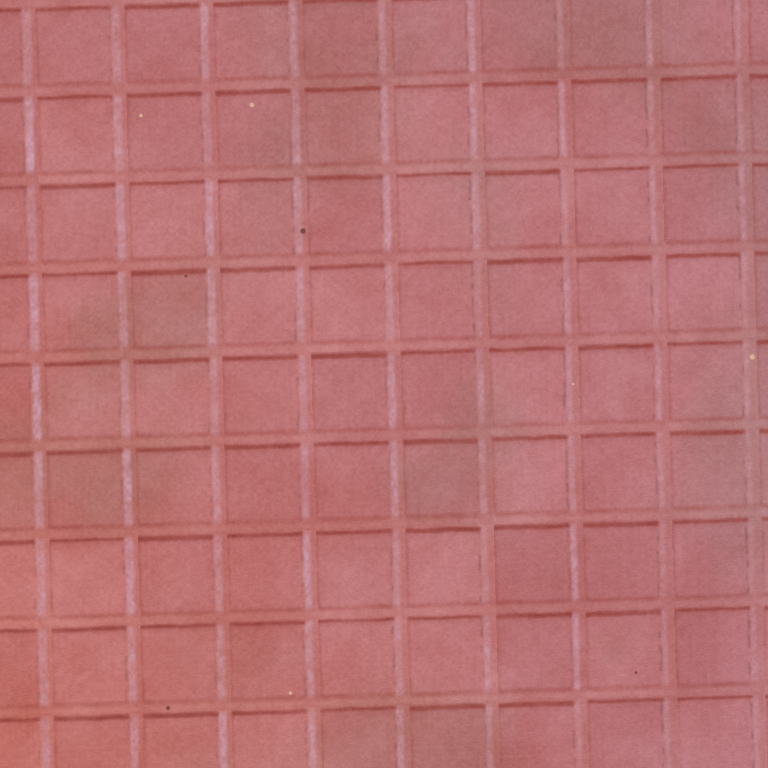
Write a three.js fragment shader that draws this texture.

```glsl
#define COLUMNS 8.62
#define ROWS 8.66
#define GRID_SHIFT vec2(0.045, 0.125)
#define GRID_SKEW vec2(0.026, 0.031)
#define TILE_SIZE vec2(0.83, 0.88)
#define EDGE_WOBBLE 0.014
#define GRAIN 0.060
#define SPECKS 9
#define TILE_COLOR vec3(0.724, 0.455, 0.460)
#define GROOVE_COLOR vec3(0.722, 0.452, 0.446)
#define SHADOW_COLOR vec3(0.590, 0.275, 0.255)
#define SHEEN_COLOR vec3(0.785, 0.590, 0.645)

varying vec2 vUv;

float hash(vec2 p) {
  return fract(sin(dot(p, vec2(127.1, 311.7))) * 43758.5453);
}

float noise(vec2 p) {
  vec2 i = floor(p);
  vec2 f = fract(p);
  f = f * f * (3.0 - 2.0 * f);
  return mix(mix(hash(i), hash(i + vec2(1.0, 0.0)), f.x),
             mix(hash(i + vec2(0.0, 1.0)), hash(i + 1.0), f.x), f.y);
}

float fbm(vec2 p) {
  float sum = 0.0;
  float gain = 0.5;
  for (int i = 0; i < 4; i++) {
    sum += gain * noise(p);
    p = p * 2.03 + 17.3;
    gain *= 0.5;
  }
  return sum / 0.9375;
}

// Soft strip between two limits
float band(float x, float low, float high, float soft) {
  return smoothstep(low - soft, low + soft, x)
       * (1.0 - smoothstep(high - soft, high + soft, x));
}

void main() {
  // Slightly skewed grid, rows counted downward
  vec2 page = vec2(vUv.x, 1.0 - vUv.y);
  vec2 grid = page - GRID_SHIFT + GRID_SKEW * vec2(-page.y, page.x);
  grid *= vec2(COLUMNS, ROWS);
  vec2 id = floor(grid);
  vec2 wobble = vec2(noise(grid * 6.0 + 3.0), noise(grid * 6.0 + 41.0)) - 0.5;
  vec2 cell = fract(grid) + wobble * EDGE_WOBBLE;
  float tone = hash(id + 5.0);
  float wear = noise(grid * vec2(4.0, 9.0) + 60.0);
  float fine = fbm(grid * 24.0);

  // Broad stains: warm lower left, mauve right, dull patches
  float warm = (1.0 - page.x) * (0.35 + 0.65 * page.y);
  float stain = smoothstep(0.46, 0.80, fbm(page * 5.0 + 8.0));
  float patches = fbm(page * 9.0 + 31.0) - 0.5;
  vec3 tint = mix(vec3(-0.002, 0.004, 0.022), vec3(0.036, -0.010, -0.040), warm);
  tint += vec3(-0.045, -0.006, -0.020) * stain;
  tint += patches * vec3(0.040, 0.070, 0.085);
  tint += (tone - 0.5) * vec3(0.028, 0.030, 0.030);

  // Raised tile faces over the groove
  float acrossTile = band(cell.x, 0.015, TILE_SIZE.x, 0.025);
  float downTile = band(cell.y, 0.02, TILE_SIZE.y, 0.025);
  vec3 color = mix(GROOVE_COLOR, TILE_COLOR, acrossTile * downTile) + tint;

  // Pale rib and red lower edge in the horizontal groove
  float rib = band(cell.y, 0.935, 0.985, 0.03);
  color += rib * vec3(0.012, 0.018, 0.020);
  float lowerEdge = band(cell.y, 0.872, 0.905, 0.035) * mix(0.35, 1.0, acrossTile);
  color = mix(color, SHADOW_COLOR, lowerEdge * (0.26 + 0.34 * wear));

  // Speckled mauve sheen along the vertical groove
  float sheenWidth = mix(0.955, 0.915, page.x);
  float sheen = band(cell.x, 0.855, sheenWidth, 0.028) * band(cell.y, 0.03, 0.89, 0.05);
  float sheenWear = mix(1.0, 0.55, page.x) * (0.5 + 0.5 * hash(id + 23.0));
  float flecks = 0.6 + 0.8 * noise(grid * vec2(30.0, 22.0));
  color = mix(color, SHEEN_COLOR, clamp(sheen * sheenWear * flecks * (0.6 + 0.6 * wear), 0.0, 1.0));

  // Broken dark edge at each tile's right and red edge at its left
  float chips = smoothstep(0.35, 0.75, noise(grid * vec2(16.0, 13.0) + 80.0));
  float rightEdge = band(cell.x, 0.825, 0.848, 0.022) * downTile;
  color = mix(color, vec3(0.54, 0.34, 0.35), rightEdge * chips * mix(0.35, 0.6, page.x));
  float leftEdge = band(cell.x, 0.000, 0.030, 0.028) * downTile;
  color = mix(color, SHADOW_COLOR, leftEdge * (0.14 + 0.26 * wear));

  // Dark upper edge of each tile
  float lineDepth = 0.052 + 0.025 * hash(id + 31.0);
  float upperEdge = band(cell.y, 0.020, lineDepth, 0.022) * band(cell.x, 0.005, 0.85, 0.03);
  color = mix(color, SHADOW_COLOR, upperEdge * (0.55 + 0.40 * wear));
  float softShade = band(cell.y, 0.02, 0.10, 0.045) * acrossTile;
  color = mix(color, SHADOW_COLOR, softShade * 0.16);

  // Grain and dusty mottling
  color += (fine - 0.5) * GRAIN;
  color += (noise(grid * 55.0) - 0.5) * GRAIN * 0.5;
  color += (fbm(grid * 3.0 + 90.0) - 0.5) * vec3(0.040, 0.060, 0.070);

  // Scattered pale and dark grit
  for (int i = 0; i < SPECKS; i++) {
    float k = float(i);
    vec2 spot = vec2(hash(vec2(k, 3.7)), hash(vec2(k, 9.2)));
    float radius = mix(0.0018, 0.0042, hash(vec2(k, 14.6)));
    float speck = 1.0 - smoothstep(radius * 0.4, radius * 1.3, length(page - spot));
    vec3 grit = mix(vec3(0.86, 0.74, 0.60), vec3(0.42, 0.25, 0.23), step(0.5, fract(k * 0.5)));
    color = mix(color, grit, speck * 0.85);
  }

  gl_FragColor = vec4(clamp(color, 0.0, 1.0), 1.0);
}
```
